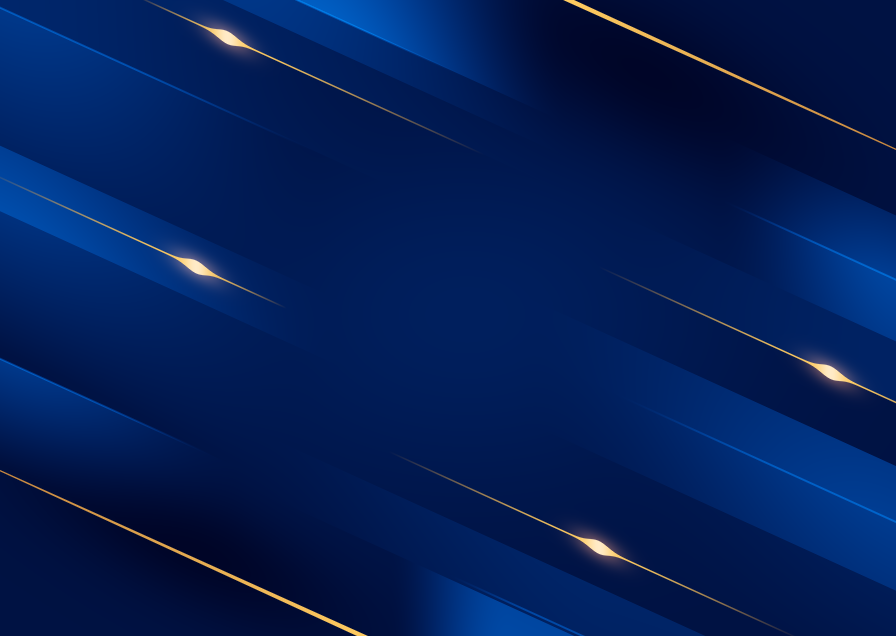
A Shadertoy shader for this background:

```glsl
// Deep blue backdrop of slanted translucent panels with gold threads and glints.
// All shapes share one slope, so each is placed by its slanted height s and by x.
// Panels add up a single light level, which a colour ramp turns into blue.

const float ASPECT = 1.4066;       // layout width in units of canvas height
const float SLOPE = 0.457;         // fall of every edge per unit of x
const float BASE_LIGHT = 0.07;
const float CENTRE_LIGHT = 0.052;
const float POOL_DEPTH = 0.055;
const float EDGE_LIGHT = 0.16;
const float THREAD_WIDTH = 0.0015;
const vec3 GOLD = vec3(1.0, 0.80, 0.38);
const vec3 COPPER = vec3(0.78, 0.53, 0.25);
const vec3 CREAM = vec3(1.0, 0.92, 0.78);
const vec3 GLOW = vec3(0.85, 0.48, 0.22);

// Panel spans: low s, high s, x where brightest, x where faded out
const vec4 LEFT_SPAN[8] = vec4[8](
    vec4(0.771, 0.988, 0.00, 0.52), vec4(0.668, 0.771, 0.00, 0.54),
    vec4(0.450, 0.668, 0.00, 0.50), vec4(0.270, 0.436, 0.00, 0.38),
    vec4(0.988, 1.104, 0.00, 0.65), vec4(1.104, 1.160, 0.20, 0.88),
    vec4(1.160, 1.213, 0.35, 0.90), vec4(1.213, 1.420, 0.50, 0.89));
const vec4 RIGHT_SPAN[8] = vec4[8](
    vec4(1.203, 1.304, 1.407, 1.12), vec4(1.106, 1.203, 1.407, 1.12),
    vec4(1.010, 1.106, 1.407, 0.95), vec4(0.822, 0.910, 1.407, 0.82),
    vec4(0.714, 0.822, 1.407, 0.82), vec4(0.569, 0.714, 1.407, 0.90),
    vec4(0.412, 0.506, 0.950, 0.40), vec4(0.200, 0.412, 0.800, 0.61));

// Light added at the low and high side of each panel
const vec2 LEFT_LIGHT[8] = vec2[8](
    vec2(0.06, 0.15), vec2(0.23, 0.17), vec2(0.0, 0.12), vec2(0.0, 0.15),
    vec2(0.08, 0.08), vec2(0.07, 0.07), vec2(0.14, 0.15), vec2(0.30, 0.16));
const vec2 RIGHT_LIGHT[8] = vec2[8](
    vec2(0.17, 0.08), vec2(0.15, 0.20), vec2(0.06, 0.06), vec2(0.17, 0.14),
    vec2(0.12, 0.16), vec2(0.01, 0.04), vec2(0.06, 0.07), vec2(0.26, 0.20));

// Lit edges: s, x of the tip, x of full brightness
const vec3 LIT_EDGES[6] = vec3[6](
    vec3(0.988, 0.50, 0.00), vec3(0.436, 0.34, 0.00), vec3(1.213, 0.74, 0.40),
    vec3(1.203, 1.13, 1.407), vec3(0.822, 0.96, 1.407), vec3(0.418, 0.70, 0.95));

// Threads with a glint: s, start x, end x, glint x
const vec4 GLINTS[4] = vec4[4](
    vec4(1.104, 0.21, 0.76, 0.357), vec4(0.721, -0.03, 0.45, 0.308),
    vec4(1.010, 0.94, 1.60, 1.304), vec4(0.569, 0.61, 1.26, 0.940));

// Tapered threads: s, x of the thick end, x of the thin end
const vec3 TAPERS[2] = vec3[2](vec3(1.408, 0.89, 1.407), vec3(0.260, 0.575, 0.0));

float cover(float inside, float px) {
    return clamp(inside / px + 0.5, 0.0, 1.0);
}

float blob(vec2 p, vec2 centre, vec2 radius) {
    vec2 d = (p - centre) / radius;
    return exp(-dot(d, d));
}

float panelLight(vec4 span[8], vec2 light[8], vec2 q, float px) {
    float sum = 0.0;
    for (int i = 0; i < 8; i++) {
        vec4 b = span[i];
        float inside = cover(q.y - b.x, px) * cover(b.y - q.y, px);
        float fade = smoothstep(0.0, 1.0, (q.x - b.w) / (b.z - b.w));
        float across = clamp((q.y - b.x) / (b.y - b.x), 0.0, 1.0);
        sum += inside * fade * mix(light[i].x, light[i].y, across);
    }
    return sum;
}

vec3 blueRamp(float light) {
    return vec3(0.0, light, 0.11 + 2.25 * light - 1.3 * light * light);
}

void mainImage(out vec4 fragColor, in vec2 fragCoord) {
    vec2 p = fragCoord / iResolution.xy * vec2(ASPECT, 1.0);
    vec2 q = vec2(p.x, p.y + SLOPE * p.x);   // x and slanted height s
    float px = 1.0 / iResolution.y;
    float toDistance = inversesqrt(1.0 + SLOPE * SLOPE);

    // Backdrop: centre glow and two dark pools
    float light = BASE_LIGHT + CENTRE_LIGHT * blob(p, vec2(0.733, 0.505), vec2(0.42, 0.28));
    light -= POOL_DEPTH * blob(q, vec2(1.02, 1.34), vec2(0.28, 0.13));
    light -= POOL_DEPTH * blob(q, vec2(0.30, 0.28), vec2(0.25, 0.10));

    // Panels and their lit edges
    light += panelLight(LEFT_SPAN, LEFT_LIGHT, q, px);
    light += panelLight(RIGHT_SPAN, RIGHT_LIGHT, q, px);
    for (int i = 0; i < 6; i++) {
        vec3 e = LIT_EDGES[i];
        float d = abs(q.y - e.x) * toDistance;
        float fade = smoothstep(0.0, 0.6, (q.x - e.y) / (e.z - e.y));
        light += EDGE_LIGHT * fade * cover(THREAD_WIDTH - d, px);
    }
    vec3 color = blueRamp(clamp(light, 0.012, 0.48));

    // Tapered gold threads
    for (int i = 0; i < 2; i++) {
        vec3 t = TAPERS[i];
        float thin = clamp((q.x - t.y) / (t.z - t.y), 0.0, 1.0);
        float d = abs(q.y - t.x) * toDistance;
        float width = mix(0.0036, 0.0010, thin);
        color = mix(color, mix(GOLD, COPPER, thin), cover(width - d, px));
    }

    // Thin threads, each swelling into a glowing glint
    for (int i = 0; i < 4; i++) {
        vec4 g = GLINTS[i];
        float d = abs(q.y - g.x) * toDistance;
        float along = (q.x - g.w) / toDistance;
        float fade = sqrt(smoothstep(g.y, g.w, q.x) * (1.0 - smoothstep(g.w, g.z, q.x)));
        float swell = exp(-along * along / 0.0005);
        color += GLOW * 0.55 * blob(vec2(along, d), vec2(0.0), vec2(0.042, 0.018));
        vec3 tint = mix(mix(COPPER, GOLD, fade), CREAM, swell);
        color = mix(color, tint, fade * cover(THREAD_WIDTH * 0.8 + 0.008 * swell - d, px));
    }
    fragColor = vec4(clamp(color, 0.0, 1.0), 1.0);
}
```
